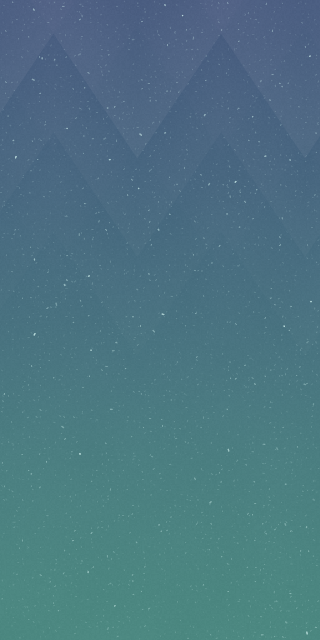
Write a WebGL 2 fragment shader that draws this background.

```glsl
#version 300 es
precision highp float;
// A blue-to-green night gradient with faint zigzag mountain bands near the top
// and a scatter of tiny stars. Bands are triangle waves; stars sit in hashed
// grid cells, each a short soft streak with its own angle and brightness.

uniform vec2 u_resolution;
out vec4 fragColor;

// Sine-free hash: three values in 0..1 from a cell coordinate.
vec3 hash3(vec2 cell) {
    vec3 q = fract(cell.xyx * vec3(0.1031, 0.1030, 0.0973));
    q += dot(q, q.yxz + 33.33);
    return fract((q.xxy + q.yzz) * q.zyx);
}

float valueNoise(vec2 p) {
    vec2 i = floor(p), f = fract(p);
    f = f * f * (3.0 - 2.0 * f);
    float low = mix(hash3(i).x, hash3(i + vec2(1, 0)).x, f.x);
    float high = mix(hash3(i + vec2(0, 1)).x, hash3(i + vec2(1, 1)).x, f.x);
    return mix(low, high, f.y);
}

// 0 on a mountain peak, 1 in a valley.
float zigzag(float x) {
    return 1.0 - abs(2.0 * fract((x - 0.167) / 0.524) - 1.0);
}

// Coverage of the region above an edge lying at the given depth.
float above(float depth, float edge, float pixel) {
    return smoothstep(-pixel, pixel, edge - depth);
}

// One layer of stars; "share" is the fraction of cells that hold one.
float stars(vec2 p, float cells, float share, float radius, float pixel) {
    vec2 cell = floor(p * cells);
    vec3 place = hash3(cell + cells);
    vec3 look = hash3(cell + cells * 3.0 + 17.0);
    vec2 d = (fract(p * cells) - mix(vec2(0.2), vec2(0.8), place.xy)) / cells;
    float angle = look.x * 6.2832;
    vec2 axis = vec2(cos(angle), sin(angle));
    float along = clamp(dot(d, axis), -radius * look.y, radius * look.y);
    float size = max(radius, 0.6 * pixel);
    float glow = 1.0 - smoothstep(0.2 * size, size + 0.3 * pixel, length(d - axis * along));
    return glow * step(place.z, share) * mix(0.25, 1.0, look.z * look.z);
}

void main() {
    vec2 p = gl_FragCoord.xy / u_resolution.x;
    float pixel = 1.0 / u_resolution.x;
    float t = 1.0 - gl_FragCoord.y / u_resolution.y;
    float depth = 2.0 * t;

    // Vertical gradient, violet blue to teal green
    vec3 color = mix(vec3(0.275, 0.345, 0.495), vec3(0.282, 0.415, 0.502), smoothstep(-0.15, 0.42, t));
    color = mix(color, vec3(0.295, 0.485, 0.508), smoothstep(0.25, 0.75, t));
    color = mix(color, vec3(0.298, 0.535, 0.505), smoothstep(0.55, 1.05, t));

    // Zigzag bands, each fainter than the one above it
    float wave = zigzag(p.x);
    for (int i = 0; i < 3; i++) {
        float k = float(i);
        float edge = 0.105 + 0.308 * k + 0.39 * wave;
        float lit = above(depth, edge, pixel) * smoothstep(edge - 0.7, edge, depth);
        color += vec3(0.024, 0.017, 0.016) * lit * exp2(-0.9 * k);
        // Shade just under each ridge
        float shade = (1.0 - above(depth, edge, pixel)) * exp(-5.0 * max(depth - edge, 0.0));
        color -= vec3(0.012, 0.010, 0.006) * shade * exp2(-k);
    }

    // Inverted facets that cross the bands into diamonds
    for (int i = 0; i < 3; i++) {
        float k = float(i);
        float edge = 0.105 + 0.308 * k - 0.39 * (wave - 0.15 * k);
        color += vec3(0.009, 0.005, 0.006) * above(depth, edge, pixel) * exp2(-0.5 * k);
    }

    // Soft mottling and fine grain
    color += 0.008 * (valueNoise(p * 7.0) - 0.5);
    color += 0.014 * (hash3(floor(p * 256.0)).y - 0.5);

    // Faint dust, middling stars and a few bright ones
    float light = 0.22 * stars(p, 61.0, 0.35, 0.0020, pixel);
    light += 0.45 * stars(p, 37.0, 0.22, 0.0021, pixel);
    light += 0.85 * stars(p, 13.0, 0.22, 0.0030, pixel);
    color = mix(color, vec3(0.80, 0.93, 0.92), min(light, 1.0));

    fragColor = vec4(color, 1.0);
}
```
